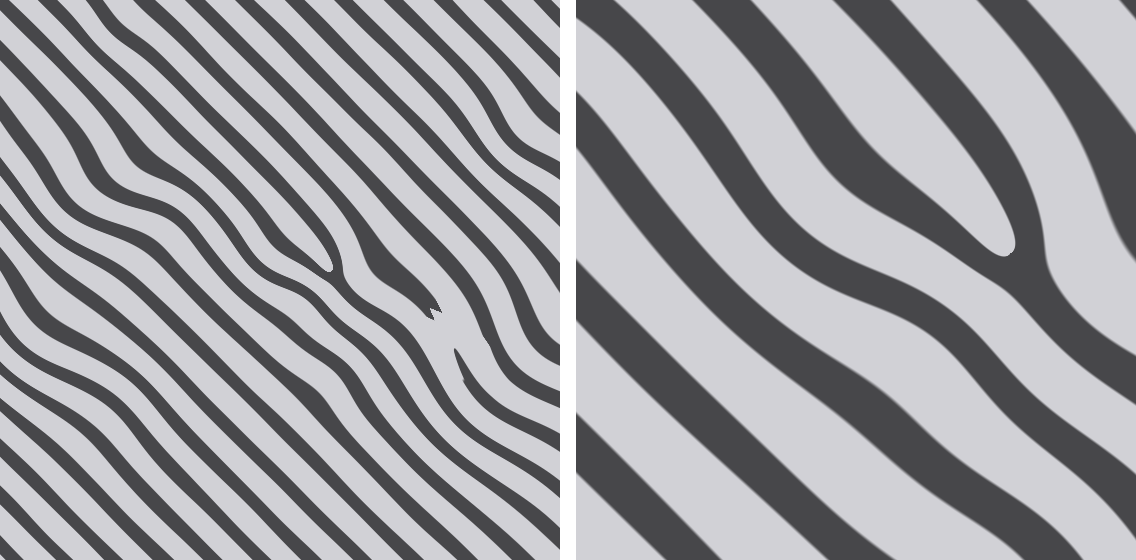
Left, the full canvas; right, a detail of the centre.
Reproduce this pattern procedurally as a three.js fragment shader.

```glsl
varying vec2 vUv;

#define STRIPES 11.34
#define HALF_WIDTH 0.195
#define WIDTH_VARIATION 0.06
#define WOBBLE 0.045
#define EDGE 0.018
#define FORK vec2(0.592, 0.516)
#define FORK_SPREAD 0.195
#define BREAK vec2(0.783, 0.421)
#define LIGHT vec3(0.82, 0.82, 0.84)
#define DARK vec3(0.28, 0.28, 0.29)

const float TAU = 6.2831853;

vec2 hashGradient(vec2 cell) {
  float h = fract(sin(dot(cell, vec2(127.1, 311.7))) * 43758.5);
  return vec2(cos(h * TAU), sin(h * TAU));
}

float gradientNoise(vec2 p) {
  vec2 i = floor(p), f = fract(p);
  vec2 u = f * f * f * (f * (f * 6.0 - 15.0) + 10.0);
  vec2 e = vec2(1.0, 0.0);
  float bottom = mix(dot(hashGradient(i), f), dot(hashGradient(i + e), f - e), u.x);
  float top = mix(dot(hashGradient(i + e.yx), f - e.yx), dot(hashGradient(i + 1.0), f - 1.0), u.x);
  return mix(bottom, top, u.y);
}

// x runs along the stripes, down to the right; y runs across them
vec2 stripeAxes(vec2 p) {
  return vec2(p.x - p.y, p.x + p.y) * 0.70711;
}

// Smooth local push of the stripes
float fold(vec2 p, vec2 center, float radius, float push) {
  vec2 d = (p - center) / radius;
  return push * exp(-dot(d, d));
}

float folds(vec2 p) {
  // Left side
  float sum = fold(p, vec2(0.117, 0.629), 0.098, 0.74)
            + fold(p, vec2(0.046, 0.401), 0.110, 0.66)
            + fold(p, vec2(0.013, 0.740), 0.090, 0.30)
            + fold(p, vec2(0.234, 0.681), 0.078, 0.37)
            + fold(p, vec2(0.208, 0.277), 0.090, -0.20)
            + fold(p, vec2(0.312, 0.609), 0.078, -0.24)
            + fold(p, vec2(0.202, 0.948), 0.055, 0.20);
  // Around the fork
  sum += fold(p, vec2(0.482, 0.544), 0.065, 0.32)
       + fold(p, vec2(0.547, 0.466), 0.060, -0.25)
       + fold(p, vec2(0.638, 0.492), 0.078, 0.45)
       + fold(p, vec2(0.600, 0.330), 0.065, -0.25);
  // Right side
  return sum + fold(p, vec2(0.846, 0.271), 0.130, 0.68)
             + fold(p, vec2(0.970, 0.385), 0.110, 0.62)
             + fold(p, vec2(0.918, 0.746), 0.078, 0.44);
}

// One full turn of phase around the fork joins two stripes into one
float forkPhase(vec2 p) {
  vec2 d = stripeAxes(p - FORK);
  float across = d.y / FORK_SPREAD;
  return atan(d.y, -d.x) / TAU * exp(-across * across);
}

float stripePhase(vec2 p) {
  return STRIPES * (p.x + p.y - 1.0) + 0.03 + folds(p) + forkPhase(p)
       + WOBBLE * gradientNoise(p * 7.0);
}

// Share of the stripe width kept: a torn end, a gap, then a tapered restart
float breakWidth(vec2 p) {
  vec2 d = stripeAxes(p - BREAK);
  float teeth = abs(fract(d.y / 0.019) - 0.5) * 0.05;
  float tornEnd = 1.0 - smoothstep(-0.002, 0.002, d.x + 0.034 - teeth);
  float restart = sqrt(clamp((d.x - 0.05) / 0.11, 0.0, 1.0));
  float nearby = 1.0 - smoothstep(0.036, 0.042, abs(d.y));
  return mix(1.0, max(tornEnd, restart), nearby);
}

void main() {
  float fromCenter = abs(fract(stripePhase(vUv) + 0.5) - 0.5);
  float halfWidth = HALF_WIDTH + WIDTH_VARIATION * gradientNoise(vUv * 5.0 + 17.0);
  float kept = breakWidth(vUv);
  halfWidth *= kept;
  float ink = 1.0 - smoothstep(halfWidth - EDGE, halfWidth + EDGE, fromCenter);
  ink *= smoothstep(0.0, 0.15, kept);
  gl_FragColor = vec4(mix(LIGHT, DARK, ink), 1.0);
}
```
